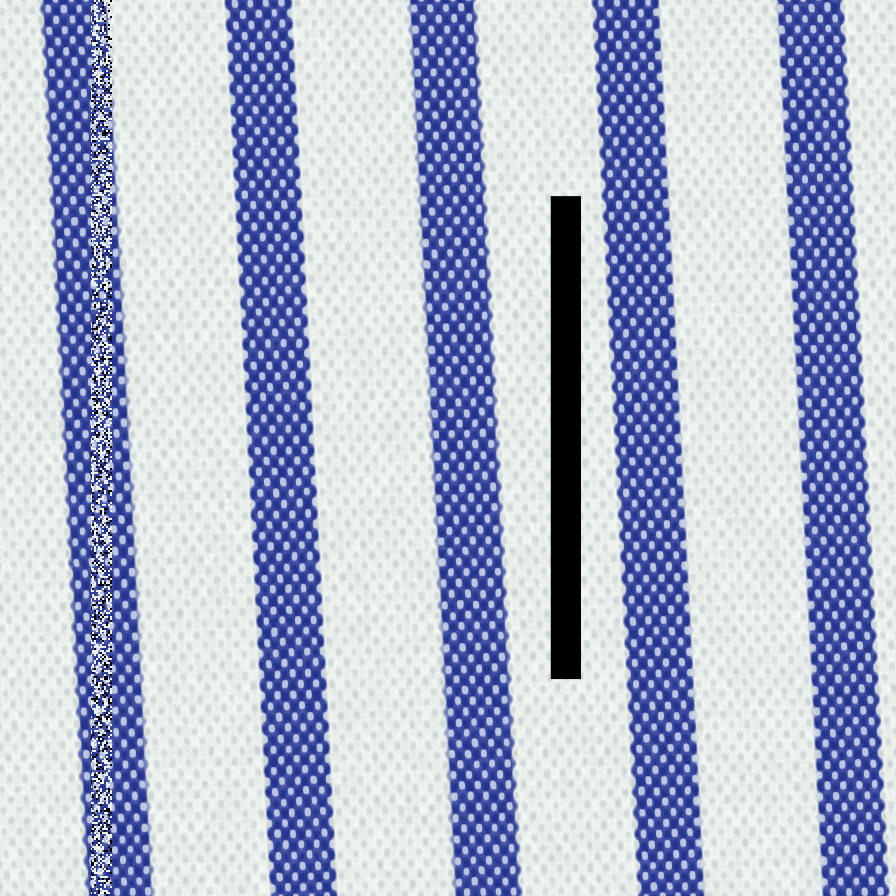
Write a Shadertoy shader that draws this texture.

```glsl
const float STRIPE_PITCH = 0.2052;
const float STRIPE_WIDTH = 0.0716;
const float FIRST_STRIPE = 0.134;             // centre on the lower edge
const float WARP_LEAN = 0.051;
const float WEFT_LEAN = 0.03;
const vec2 THREADS = vec2(115.0, 84.0);       // warp and weft threads per canvas
const float EDGE_SOFTNESS = 0.003;
const float SERRATION = 0.0025;
const float THREAD_WOBBLE = 0.18;

const vec2 BAR_MIN = vec2(0.6146, 0.242);
const vec2 BAR_MAX = vec2(0.6484, 0.781);
const vec2 SPECKLE_BAND = vec2(0.1016, 0.125);
const float SPECKLE_CELLS = 448.0;
const float BLACK_SHARE = 0.15;
const float WHITE_SHARE = 0.32;

const vec3 WHITE_YARN = vec3(0.925, 0.945, 0.932);
const vec3 WHITE_SHADE = vec3(0.82, 0.855, 0.85);
const vec3 DEEP_BLUE = vec3(0.14, 0.20, 0.55);
const vec3 MID_BLUE = vec3(0.31, 0.37, 0.68);
const vec3 PALE_FLECK = vec3(0.73, 0.77, 0.89);
const vec3 BLACK = vec3(0.0);

const float PI = 3.14159;

float hash(vec2 p) {
    return fract(sin(dot(p, vec2(127.1, 311.7))) * 43758.5453);
}

float noise(vec2 p) {
    vec2 i = floor(p), f = fract(p);
    f = f * f * (3.0 - 2.0 * f);
    return mix(mix(hash(i), hash(i + vec2(1, 0)), f.x),
               mix(hash(i + vec2(0, 1)), hash(i + vec2(1, 1)), f.x), f.y);
}

// Smoothed coverage of the interval from a to b
float band(float x, float a, float b, float soft) {
    return smoothstep(a - soft, a + soft, x) - smoothstep(b - soft, b + soft, x);
}

vec3 fabric(vec2 uv) {
    float across = uv.x + WARP_LEAN * uv.y;
    vec2 thread = vec2(across, uv.y - WEFT_LEAN * uv.x) * THREADS;
    thread += THREAD_WOBBLE * (vec2(noise(thread * 0.6), noise(thread * 0.6 + 57.0)) - 0.5);

    // Plain weave: positive on warp knots, negative on weft flecks
    float weave = cos(PI * thread.x) * cos(PI * thread.y);
    float knotTone = hash(round(thread)) - 0.5;
    float grain = noise(thread * 3.0) - 0.5;
    float slope = sin(PI * thread.y) * cos(PI * thread.x);

    // Pale ground with faint hollows between knots
    float hollow = smoothstep(0.1, -0.9, weave) + 0.25 * slope;
    vec3 ground = mix(WHITE_YARN, WHITE_SHADE, clamp(hollow, 0.0, 1.0));
    ground += 0.03 * knotTone + 0.04 * grain;

    // Blue knots with weft showing through
    float lit = 0.5 - 0.55 * weave + 0.3 * slope + 0.3 * knotTone + 0.4 * grain;
    vec3 blue = mix(DEEP_BLUE, MID_BLUE, clamp(lit, 0.0, 1.0));
    blue = mix(blue, PALE_FLECK, smoothstep(-0.12, -0.62, weave + 0.15 * knotTone));

    // Stripe with toothed edges
    float offset = mod(across - FIRST_STRIPE + 0.5 * STRIPE_PITCH, STRIPE_PITCH) - 0.5 * STRIPE_PITCH;
    float edge = abs(offset) - 0.5 * STRIPE_WIDTH - SERRATION * weave;
    return mix(ground, blue, smoothstep(EDGE_SOFTNESS, -EDGE_SOFTNESS, edge));
}

void mainImage(out vec4 fragColor, in vec2 fragCoord) {
    vec2 uv = fragCoord / iResolution.xy;
    float soft = 0.5 / iResolution.y;
    vec3 color = fabric(uv);

    // Upright band of random specks
    float pick = hash(floor(uv * SPECKLE_CELLS));
    vec3 speck = pick < BLACK_SHARE ? BLACK
               : pick < BLACK_SHARE + WHITE_SHARE ? WHITE_YARN : color;
    color = mix(color, speck, band(uv.x, SPECKLE_BAND.x, SPECKLE_BAND.y, soft));

    // Solid bar
    float bar = band(uv.x, BAR_MIN.x, BAR_MAX.x, soft) * band(uv.y, BAR_MIN.y, BAR_MAX.y, soft);
    color = mix(color, BLACK, bar);

    fragColor = vec4(color, 1.0);
}
```
